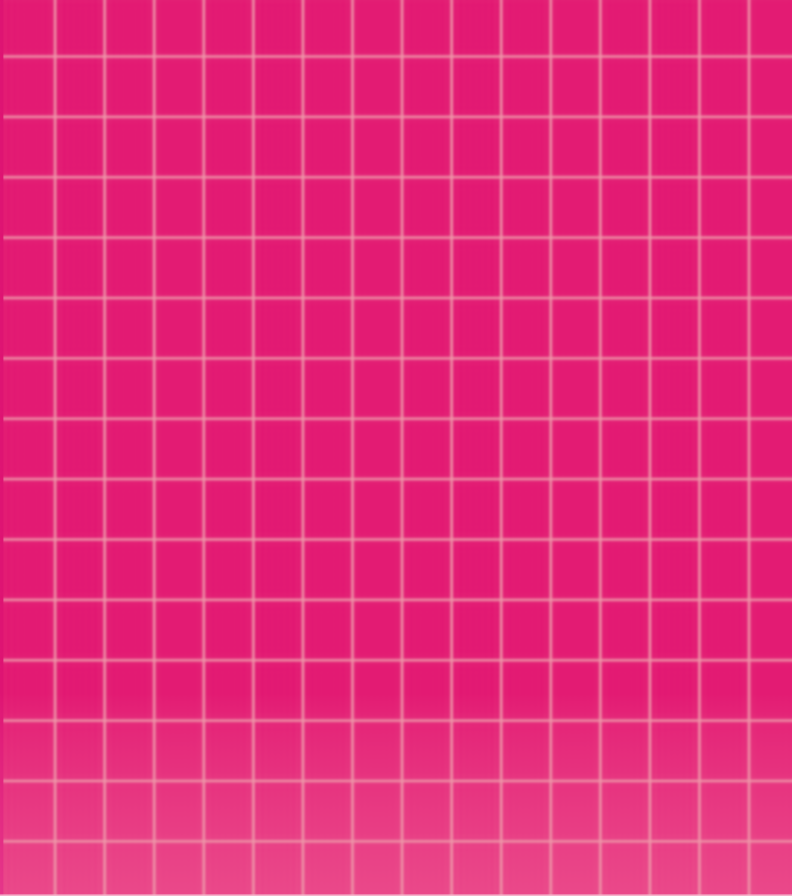
Write a WebGL 1 fragment shader that draws this pattern.

```glsl
precision highp float;
// Fine pale grid on hot pink, fading to a lighter pink along the bottom.
uniform vec2 u_resolution;

// Signed distance to the nearest of evenly spaced lines.
float lineOffset(float x, float first, float spacing) {
  return (fract((x - first) / spacing + 0.5) - 0.5) * spacing;
}

// Soft line profile with a faint skirt, never thinner than about one pixel.
float softLine(float d, float pixel) {
  float w = max(0.0024, 0.8 * pixel);
  float s = d * d / (w * w);
  return 0.93 * exp(-s) + 0.07 * exp(-s * 0.2);
}

void main() {
  // Canvas height is one unit.
  vec2 p = gl_FragCoord.xy / u_resolution.y;
  float pixel = 1.0 / u_resolution.y;
  vec2 first = vec2(0.0615, 0.0610);
  vec2 spacing = vec2(0.05532, 0.06738);

  // Ground: flat pink with a fade that rises quickly below the lowest quarter.
  vec3 pink = vec3(0.89, 0.106, 0.45);
  vec3 lightPink = vec3(0.918, 0.285, 0.54);
  float fade = pow(clamp((0.225 - p.y) / 0.225, 0.0, 1.0), 0.75);
  vec3 color = mix(pink, lightPink, fade);

  // Distances to the upright and level lines.
  float dx = lineOffset(p.x, first.x, spacing.x);
  float dy = lineOffset(p.y, first.y, spacing.y);

  // Faint ripples beside the lines, strongest in every fourth column.
  vec2 cell = floor((p - first) / spacing);
  float uneven = 0.5 + 0.5 * cos(cell.x * 1.5708);
  float ripple = cos(dx * 900.0) * exp(-abs(dx) * 110.0)
               + cos(dy * 900.0) * exp(-abs(dy) * 200.0);
  color += vec3(0.005, 0.018, 0.005) * ripple * (0.3 + 0.7 * uneven);
  color -= vec3(0.002, 0.006, 0.0) * uneven * (1.0 - fade);

  // Grid, starting just inside the left edge.
  float inside = smoothstep(0.003, 0.003 + max(0.0015, pixel), p.x);
  float upright = softLine(dx, pixel) * step(0.03, p.x);
  float level = softLine(dy, pixel) * inside;
  float grid = 1.0 - (1.0 - 0.68 * upright) * (1.0 - 0.66 * level);
  color = mix(color, vec3(0.93, 0.59, 0.66), grid);

  // Deeper strip at the left edge and a pale rim at the bottom.
  color = mix(color, color * vec3(0.98, 0.75, 1.0), 1.0 - inside);
  float rim = 1.0 - smoothstep(0.001, 0.001 + max(0.0015, pixel), p.y);
  color = mix(color, vec3(0.96, 0.75, 0.82), 0.9 * rim);

  gl_FragColor = vec4(clamp(color, 0.0, 1.0), 1.0);
}
```
